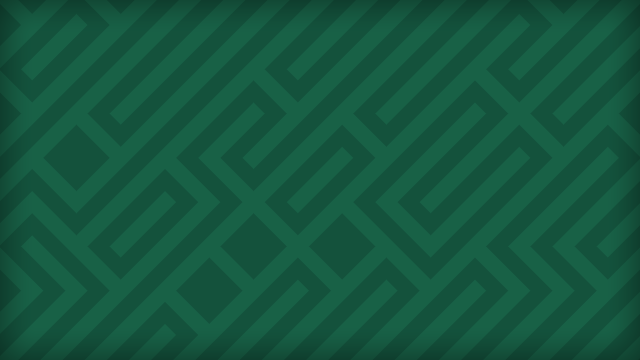
Reproduce this pattern procedurally as a Shadertoy shader.

```glsl
// Diagonal maze: every square cell carries one of its two diagonals, mostly
// the rising one, drawn as a square-capped bar whose width equals the gap.
// A soft inner shadow darkens the canvas border.

#define CELL 0.1230           // cell side, in canvas heights
#define FALLING_SHARE 0.20    // share of cells with a falling diagonal
#define BAR_FILL 0.5          // bar width relative to the bar spacing
#define SHADOW_REACH 0.10     // inner shadow reach, in canvas heights
#define SHADOW_STRENGTH 0.50
#define SEED 37
#define BAR_COLOR vec3(0.094, 0.380, 0.276)
#define GROUND_COLOR vec3(0.077, 0.323, 0.237)

const float HALF_DIAGONAL = 0.70711;

// Integer hash of a cell, from 0 to 1
float hashCell(ivec2 cell) {
    uvec2 v = uvec2(cell + 512 + SEED);
    uint h = v.x * 1597334677u ^ v.y * 3812015801u;
    h = (h ^ (h >> 16)) * 2246822519u;
    h = (h ^ (h >> 13)) * 3266489917u;
    return float((h ^ (h >> 16)) >> 8) / 16777216.0;
}

// Square-capped distance to the diagonal of a cell; p is relative to its centre
float diagonalDistance(vec2 p, float slope) {
    float along = abs(p.x + slope * p.y) * HALF_DIAGONAL;
    float across = abs(p.y - slope * p.x) * HALF_DIAGONAL;
    return max(across, along - HALF_DIAGONAL);
}

// Nearest diagonal, including caps that reach in from neighbouring cells
float mazeDistance(vec2 p) {
    vec2 home = floor(p);
    float nearest = 10.0;
    for (int y = -1; y <= 1; y++) {
        for (int x = -1; x <= 1; x++) {
            vec2 cell = home + vec2(x, y);
            float slope = hashCell(ivec2(cell)) < FALLING_SHARE ? -1.0 : 1.0;
            nearest = min(nearest, diagonalDistance(p - cell - 0.5, slope));
        }
    }
    return nearest;
}

// Light left by the inner shadow: half strength on the edge, full in corners
float borderLight(vec2 p, vec2 halfSize) {
    vec2 inset = halfSize - abs(p);
    vec2 lit = smoothstep(-SHADOW_REACH, SHADOW_REACH, inset);
    return mix(1.0 - SHADOW_STRENGTH, 1.0, lit.x * lit.y);
}

void mainImage(out vec4 fragColor, in vec2 fragCoord) {
    vec2 p = (fragCoord - 0.5 * iResolution.xy) / iResolution.y;

    // Bars, with one pixel of edge smoothing
    float halfWidth = 0.5 * BAR_FILL * HALF_DIAGONAL;
    float pixel = 1.0 / (iResolution.y * CELL);
    float edge = mazeDistance(p / CELL + 0.5) - halfWidth;
    float bar = 1.0 - smoothstep(-0.6 * pixel, 0.6 * pixel, edge);

    vec3 color = mix(GROUND_COLOR, BAR_COLOR, bar);
    color *= borderLight(p, 0.5 * iResolution.xy / iResolution.y);
    fragColor = vec4(color, 1.0);
}
```
